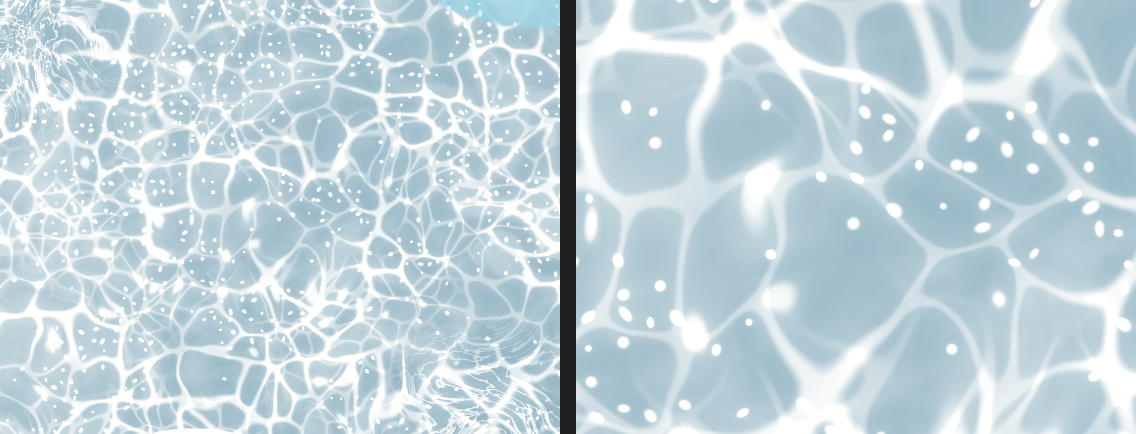
Left, the full canvas; right, a detail of the centre.
Write a Shadertoy shader that draws this texture.

```glsl
#define WEB_SCALE 11.5
#define FINE_SCALE 17.0
#define LINE_WIDTH 0.042
#define CORNER_ROUNDING 15.0
#define WARP 0.035
#define GLINT_SCALE 44.0
#define GLINT_SHARE 0.42
#define FLARE_SCALE 13.0
#define FLARE_SHARE 0.30
#define DEEP_WATER vec3(0.600, 0.725, 0.780)
#define BRIGHT_LIGHT vec3(1.0, 1.0, 0.995)
#define POOL_EDGE vec3(0.60, 0.82, 0.88)

vec2 hash2(vec2 p) {
    vec3 q = fract(p.xyx * vec3(0.1031, 0.1030, 0.0973));
    q += dot(q, q.yzx + 33.33);
    return fract((q.xx + q.yz) * q.zy);
}

vec2 noise2(vec2 p) {
    vec2 cell = floor(p), f = fract(p);
    f = f * f * (3.0 - 2.0 * f);
    return mix(mix(hash2(cell), hash2(cell + vec2(1, 0)), f.x),
               mix(hash2(cell + vec2(0, 1)), hash2(cell + 1.0), f.x), f.y);
}

float fbm(vec2 p) {
    float sum = 0.0, gain = 0.5;
    for (int i = 0; i < 4; i++) {
        sum += gain * noise2(p).x;
        p = mat2(1.6, 1.2, -1.2, 1.6) * p + 7.3;
        gain *= 0.5;
    }
    return sum / 0.9375;
}

// Distance to the cell border; corners are rounded by a smooth minimum
float cellBorder(vec2 p) {
    vec2 cell = floor(p), f = fract(p), nearest = vec2(0), home = vec2(0);
    float best = 9.0;
    for (int k = 0; k < 9; k++) {
        vec2 o = vec2(k % 3 - 1, k / 3 - 1);
        vec2 seed = o + 0.08 + 0.84 * hash2(cell + o) - f;
        float d = dot(seed, seed);
        if (d < best) { best = d; nearest = seed; home = o; }
    }
    float sum = 0.0;
    for (int k = 0; k < 25; k++) {
        vec2 o = home + vec2(k % 5 - 2, k / 5 - 2);
        vec2 seed = o + 0.08 + 0.84 * hash2(cell + o) - f;
        vec2 gap = seed - nearest;
        if (dot(gap, gap) > 1e-5)
            sum += exp(-CORNER_ROUNDING * dot(0.5 * (seed + nearest), normalize(gap)));
    }
    return max(-log(sum) / CORNER_ROUNDING, 0.0);
}

// Clustered oval spots: x is the bright core, y the halo
vec2 spots(vec2 p, float share, float radius, float clusterScale) {
    vec2 cell = floor(p), light = vec2(0);
    for (int k = 0; k < 9; k++) {
        vec2 id = cell + vec2(k % 3 - 1, k / 3 - 1);
        vec2 pick = hash2(id + 91.7), shape = hash2(id + 37.1);
        float cluster = smoothstep(0.35, 0.75, noise2(id * clusterScale).y);
        if (pick.x > share * (0.15 + 1.3 * cluster)) continue;
        vec2 d = p - id - 0.2 - 0.6 * hash2(id);
        float angle = 3.1416 * shape.x;
        d = mat2(cos(angle), sin(angle), -sin(angle), cos(angle)) * d;
        d.x *= mix(0.55, 1.0, shape.y);
        float r = length(d) / (radius * mix(0.55, 1.15, pick.y));
        light = max(light, vec2(1.0 - smoothstep(0.55, 1.15, r), exp(-0.8 * r * r)));
    }
    return light;
}

void mainImage(out vec4 fragColor, in vec2 fragCoord) {
    vec2 p = fragCoord / iResolution.y;
    vec2 uv = fragCoord / iResolution.xy;
    vec2 bend = noise2(p * 7.0) - 0.5;
    vec2 ripple = noise2(p * 21.0 + 4.0) - 0.5;
    vec2 q = p + 2.0 * WARP * bend + 0.6 * WARP * ripple;

    // Soft shade of the water
    float cloud = smoothstep(0.22, 0.80, fbm(q * 9.0 + 2.0 * bend));
    float wisps = fbm(q * vec2(26.0, 20.0) + 3.0 * ripple);
    float light = 0.30 * cloud + 0.16 * (wisps - 0.35);
    light += 0.10 * (1.0 - smoothstep(0.0, 0.45, uv.x));

    // Two webs of caustic lines
    float strength = smoothstep(0.20, 0.75, noise2(p * 8.0 + 19.0).x);
    float fineStrength = smoothstep(0.35, 0.75, noise2(p * 6.0 + 53.0).y);
    float web = cellBorder(q * WEB_SCALE);
    float fine = cellBorder((q + 0.5 * WARP * bend.yx) * FINE_SCALE + 31.0);
    float width = LINE_WIDTH * mix(0.7, 1.5, strength);
    light += mix(0.26, 0.62, strength) * (1.0 - smoothstep(0.25 * width, 1.7 * width, web));
    light += 0.20 * exp(-8.0 * web);
    light += fineStrength * (0.34 * (1.0 - smoothstep(0.01, 0.085, fine)) + 0.10 * exp(-7.0 * fine));

    // Small glints and larger blurred flares
    vec2 glint = spots(p * GLINT_SCALE, GLINT_SHARE, 0.21, 0.17);
    vec2 flare = spots(q * FLARE_SCALE + 5.0, FLARE_SHARE * mix(1.3, 0.7, uv.x), 0.17, 0.3);
    light += 0.85 * glint.x + 0.14 * glint.y + 0.45 * flare.x + 0.36 * flare.y;

    // Choppy surface in two opposite corners
    float chop = 1.0 - smoothstep(0.08, 0.30, length((uv - vec2(0.03, 0.93)) * vec2(1.2, 1.0)));
    chop += 1.0 - smoothstep(0.08, 0.27, length(uv - vec2(0.88, 0.04)));
    float ridge = 1.0 - abs(2.0 * fbm(q * vec2(30.0, 42.0) + 6.0 * bend) - 1.0);
    light += chop * (0.75 * smoothstep(0.83, 0.99, ridge) - 0.14);

    vec3 color = mix(DEEP_WATER, BRIGHT_LIGHT, clamp(light, 0.0, 1.0));

    // Pool edge at the upper right, pale rim at the bottom
    float shore = 0.935 + 0.6 * max(0.88 - uv.x, 0.0) + 0.03 * bend.y;
    float edge = smoothstep(-0.008, 0.012, uv.y - shore) * smoothstep(0.77, 0.80, uv.x);
    color = mix(color, mix(POOL_EDGE, BRIGHT_LIGHT, 0.6 * glint.x + 0.15 * cloud), 0.85 * edge);
    float rim = length((uv - vec2(0.345, -0.012)) / vec2(0.09, 0.025));
    color = mix(color, BRIGHT_LIGHT, 1.0 - smoothstep(0.92, 1.08, rim));

    fragColor = vec4(color, 1.0);
}
```
